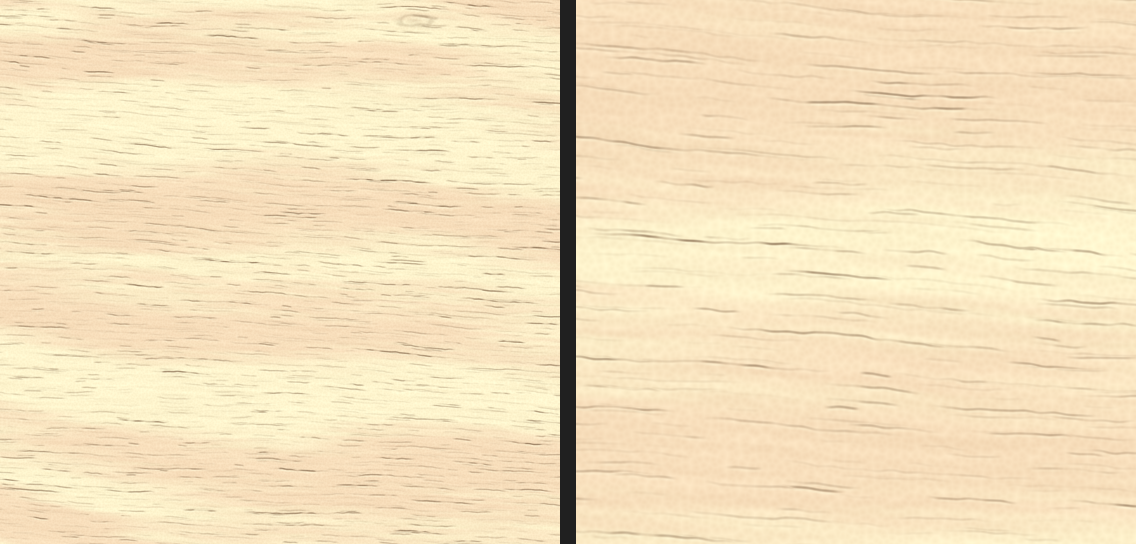
Left: the whole. Right: its middle third, enlarged.
This texture is drawn by a Shadertoy shader. Its source:

```glsl
// Pale wood veneer: cream and pink growth bands, fine dark pores and a small knot.
#define GRAIN_SLOPE 0.055
#define BAND_SLOPE 0.17
#define PORE_WIDTH 0.0008
#define PORE_DARKNESS 0.85
#define PORE_GLINT 0.55
#define STREAK_DEPTH 0.045
#define SPECKLE_DEPTH 0.045
#define KNOT_CENTRE vec2(0.764, 0.962)
#define CREAM vec3(1.0, 0.963, 0.810)
#define PINK vec3(0.972, 0.872, 0.735)
#define PORE_BROWN vec3(0.56, 0.46, 0.35)
#define GLINT vec3(1.0, 0.985, 0.86)

float hash(vec2 p) {
    vec3 q = fract(p.xyx * 0.1031);
    q += dot(q, q.yzx + 33.33);
    return fract((q.x + q.y) * q.z);
}

float valueNoise(vec2 p) {
    vec2 i = floor(p), f = fract(p);
    f = f * f * (3.0 - 2.0 * f);
    float low = mix(hash(i), hash(i + vec2(1, 0)), f.x);
    float high = mix(hash(i + vec2(0, 1)), hash(i + vec2(1, 1)), f.x);
    return mix(low, high, f.y);
}

// Distance to the nearest scattered point
float cellular(vec2 p) {
    vec2 i = floor(p);
    float nearest = 2.0;
    for (int y = -1; y <= 1; y++)
    for (int x = -1; x <= 1; x++) {
        vec2 id = i + vec2(x, y);
        vec2 point = id + vec2(hash(id), hash(id + 57.0));
        nearest = min(nearest, length(point - p));
    }
    return nearest;
}

// Bends the plane so that the fibres run along x
vec2 grainSpace(vec2 p) {
    vec2 k = p - KNOT_CENTRE;
    float bulge = exp(-dot(k * vec2(18.0, 38.0), k * vec2(18.0, 38.0)));
    float wave = 0.005 * sin(5.0 * p.x + 7.0 * p.y)
               + 0.0016 * sin(19.0 * p.x - 23.0 * p.y)
               + 0.0006 * sin(71.0 * p.x + 41.0 * p.y);
    return vec2(p.x, p.y + GRAIN_SLOPE * p.x + wave - 0.4 * k.y * bulge);
}

// Broad growth bands: 0 is cream, 1 is pink
float growthBands(vec2 p, vec2 g) {
    float v = p.y + BAND_SLOPE * p.x + 0.035 * sin(4.3 * p.x + 3.0 * p.y);
    float t = sin(28.5 * v - 0.11 + 1.3 * sin(2.7 * p.x + 2.0 * p.y));
    t += 0.7 * sin(13.0 * v + 0.81 - 2.0 * p.x);
    t += 1.5 * (valueNoise(g * vec2(4.0, 36.0)) - 0.5);
    t += 0.9 * (valueNoise(g * vec2(11.0, 150.0) + 9.0) - 0.5);
    return smoothstep(-1.0, 1.15, t);
}

// One dash per cell; x is the dark slit, y its bright lip
vec2 poreLayer(vec2 g, vec2 cell, float seed, float pixel) {
    vec2 q = g / cell;
    q.x += 17.0 * hash(vec2(floor(q.y), seed));
    vec2 id = floor(q) + seed * 13.0, f = fract(q);
    float strength = hash(id);
    float halfLength = mix(0.12, 0.48, hash(id + 31.0));
    float centre = mix(halfLength, 1.0 - halfLength, hash(id + 73.0));
    float along = (f.x - centre) / halfLength;
    float offset = (f.y - mix(0.3, 0.7, hash(id + 11.0))) * cell.y;
    offset += 0.0012 * (valueNoise(vec2(g.x * 110.0, id.y)) - 0.5);
    float broken = smoothstep(0.15, 0.7, valueNoise(vec2(g.x * 75.0, id.y * 3.7)));
    float ink = (0.12 + 0.88 * strength * strength * strength)
              * (1.0 - smoothstep(0.5, 1.0, abs(along))) * mix(0.3, 1.0, broken);
    float reach = PORE_WIDTH + pixel;
    float slit = 1.0 - smoothstep(0.0, reach, abs(offset));
    float lip = 1.0 - smoothstep(0.0, reach, abs(offset + 1.1 * reach));
    return ink * vec2(slit, lip);
}

void mainImage(out vec4 fragColor, in vec2 fragCoord) {
    vec2 p = fragCoord / iResolution.y;
    float pixel = 1.0 / iResolution.y;
    vec2 g = grainSpace(p);

    // Base tone
    vec3 colour = mix(CREAM, PINK, growthBands(p, g));

    // Soft fibre streaks
    float streak = 0.6 * valueNoise(g * vec2(9.0, 190.0) + 40.0)
                 + 0.4 * valueNoise(g * vec2(30.0, 330.0) + 80.0) - 0.5;
    colour += STREAK_DEPTH * streak * vec3(0.7, 1.0, 1.1);

    // Knot: a shaded eye with a thin rim
    vec2 k = (p - KNOT_CENTRE) / vec2(0.036, 0.012);
    float eye = length(k) + 0.25 * (valueNoise(p * vec2(60.0, 130.0)) - 0.5);
    float rim = exp(-25.0 * (eye - 0.85) * (eye - 0.85)) + 0.8 * exp(-9.0 * eye * eye);
    colour = mix(colour, PORE_BROWN, 0.22 * rim);

    // Pores in three sizes
    vec2 pores = vec2(0.0);
    for (int i = 0; i < 3; i++) {
        float n = float(i);
        vec2 cell = vec2(0.21 - 0.065 * n, 0.019 - 0.004 * n);
        pores = max(pores, poreLayer(g + 0.37 * n, cell, n + 1.0, pixel) * (1.0 - 0.2 * n));
    }
    colour = mix(colour, GLINT, PORE_GLINT * pores.y);
    colour = mix(colour, PORE_BROWN, PORE_DARKNESS * pores.x);

    // Fine surface speckle
    colour += SPECKLE_DEPTH * (cellular(p * 230.0) - 0.46) * vec3(0.6, 0.9, 1.0);
    fragColor = vec4(clamp(colour, 0.0, 1.0), 1.0);
}
```
